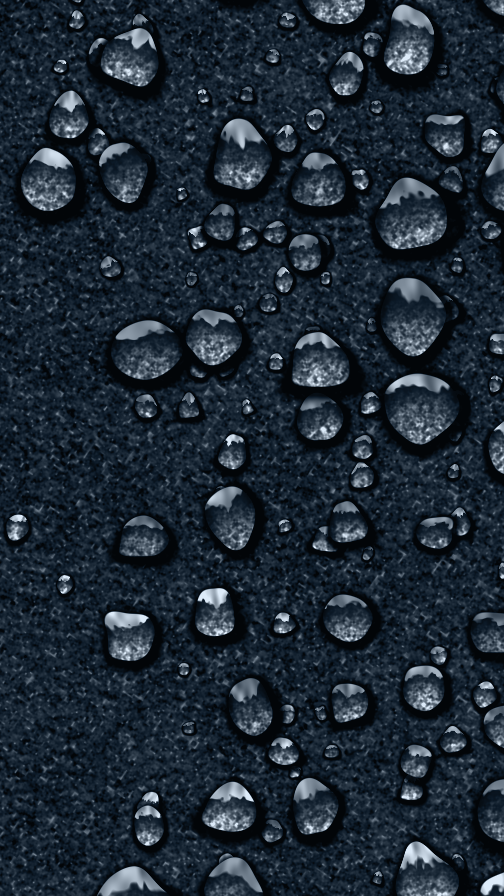
Write a WebGL 1 fragment shader that draws this texture.

```glsl
precision highp float;
// Water drops with bright caps and black rims on dark blue, finely grained stone.

uniform vec2 u_resolution;

const float STONE_TONE = 0.113;
const float RIM_RADIUS = 0.85;

float hash(vec2 p) {
  vec3 q = fract(p.xyx * 0.1031);
  q += dot(q, q.yzx + 33.33);
  return fract((q.x + q.y) * q.z);
}

float noise(vec2 p) {
  vec2 cell = floor(p);
  vec2 f = fract(p);
  f = f * f * (3.0 - 2.0 * f);
  float low = mix(hash(cell), hash(cell + vec2(1.0, 0.0)), f.x);
  float high = mix(hash(cell + vec2(0.0, 1.0)), hash(cell + 1.0), f.x);
  return mix(low, high, f.y);
}

vec2 rotate(vec2 p, float angle) {
  float c = cos(angle);
  float s = sin(angle);
  return vec2(c * p.x - s * p.y, s * p.x + c * p.y);
}

// Tone to colour: a cold tint that fades out in the blacks.
vec3 coldTint(float tone) {
  float tint = min(0.055, tone * 0.55);
  return vec3(tone - tint, tone, tone + tint);
}

// Rough ground: soft blotches, small bumps lit from above, sparse specks.
float stone(vec2 p) {
  vec2 a = rotate(p, 0.6) + 3.0;
  vec2 b = rotate(p, 1.1) + 5.0;
  float blotches = noise(a * 5.0) + noise(b * 18.0) - 1.0;
  float bumps = noise(a * 55.0) - 0.5;
  float relief = noise(b * 100.0) - noise(rotate(p + vec2(0.002, 0.006), 1.1) * 100.0 + 500.0);
  float grit = noise(a * 190.0) + noise(b * 250.0) - 1.0;
  float specks = pow(noise(a * 150.0 + 77.0), 6.0);
  return STONE_TONE + 0.035 * blotches + 0.07 * bumps + 0.12 * relief
    + 0.10 * grit + 0.36 * specks;
}

// Light inside a drop: q is in drop radii, p in canvas units.
float dropLight(vec2 q, vec2 p, vec2 seed) {
  vec2 g = rotate(p, 0.8) + 2.0;
  float grain = 0.5 * noise(g * 140.0 + seed) + 0.5 * noise(g * 250.0 + seed);
  float glow = 1.0 - smoothstep(-0.7, 0.65, q.y + 0.25 * q.x * q.x);
  float light = 0.09 + 0.62 * glow * (0.1 + 1.6 * grain * grain + 0.35 * grain);
  light *= 1.0 - 0.55 * smoothstep(0.45, 0.85, abs(q.x));

  // Sky reflection with a ragged lower brink.
  float brink = 0.16 + 0.34 * noise(vec2(q.x * 3.0, 2.0) + seed)
    + 0.2 * noise(q * 8.0 + seed);
  float cap = smoothstep(brink - 0.06, brink + 0.06, q.y);
  float sky = 0.42 + 0.65 * noise(q * vec2(4.0, 2.5) + seed + 5.0);
  light = mix(light, sky, cap * mix(0.6, 1.0, hash(seed + 2.0)));

  // Small glint in some of the drops.
  vec2 glintAt = vec2(0.4 * hash(seed + 4.0) - 0.2, -0.4);
  float glint = 1.0 - smoothstep(0.04, 0.18, length(q - glintAt));
  return light + 0.4 * glint * step(0.65, hash(seed + 8.0));
}

// Lays one drop with its shadow over the given tone.
float drop(float tone, vec2 p, float radius, vec2 seed, float pixel) {
  vec2 q = rotate(p, 0.7 * (hash(seed + 3.0) - 0.5)) / radius;
  q.x *= mix(0.88, 1.35, hash(seed + 5.0));
  q.x *= 1.0 + mix(-0.12, 0.38, hash(seed + 6.0)) * q.y;
  vec2 bend = vec2(noise(q * 1.2 + seed), noise(q * 1.2 + seed + 40.0));
  q += 0.3 * (bend - 0.5);

  float blur = 0.8 * pixel / radius;
  float shadow = 1.0 - smoothstep(0.96, 1.27, length(q + vec2(-0.06, 0.08)));
  float body = 1.0 - smoothstep(RIM_RADIUS - blur, RIM_RADIUS + blur,
    length(q - vec2(-0.02, 0.06)));
  float strength = mix(0.7, 1.15, hash(seed + 7.0));
  return mix(tone * (1.0 - 0.93 * shadow), strength * dropLight(q, p, seed), body);
}

// Drops gather on the right and along the top.
float density(vec2 p) {
  float top = smoothstep(1.15, 1.6, p.y);
  return mix(0.1, 0.85, smoothstep(0.08, 0.55, p.x + 0.3 * top));
}

// One size class: at most one drop per grid cell, shifted per column.
float scatter(float tone, vec2 p, float cell, vec2 radii, float share,
              float salt, float pixel) {
  float column = floor(p.x / cell);
  for (int i = -1; i <= 1; i++) {
    float x = column + float(i);
    float shift = hash(vec2(x, salt));
    float row = floor(p.y / cell - shift);
    for (int j = -1; j <= 1; j++) {
      vec2 id = vec2(x, row + float(j));
      vec2 seed = id * 7.0 + salt;
      float radius = mix(radii.x, radii.y, pow(hash(seed + 1.0), 1.4));
      vec2 jitter = vec2(hash(seed + 11.0), hash(seed + 17.0)) * 2.0 - 1.0;
      vec2 center = (id + 0.5 + vec2(0.0, shift)) * cell;
      center += jitter * max(0.0, 0.56 * cell - radius);
      if (hash(seed + 23.0) < share * density(center))
        tone = drop(tone, p - center, radius, seed, pixel);
    }
  }
  return tone;
}

void main() {
  float pixel = 1.0 / u_resolution.x;
  vec2 p = gl_FragCoord.xy * pixel;
  float tone = stone(p);
  tone = scatter(tone, p, 0.085, vec2(0.014, 0.034), 0.45, 51.0, pixel);
  tone = scatter(tone, p, 0.185, vec2(0.042, 0.092), 1.0, 13.0, pixel);
  gl_FragColor = vec4(coldTint(clamp(tone, 0.02, 0.92)), 1.0);
}
```
